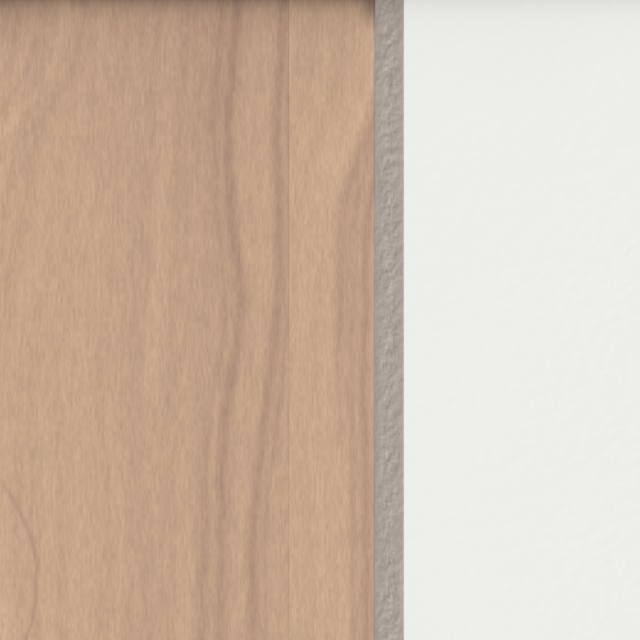
A WebGL 2 fragment shader for this texture:

```glsl
#version 300 es
precision highp float;
// Two planks of pale wood, a rough grey-brown edging strip and a white plaster wall.
// The wood is stretched noise on bent coordinates with soft dark streaks laid over;
// the strip and plaster are relief-lit noise. All lengths are fractions of the canvas.
uniform vec2 u_resolution;
out vec4 outColor;

#define SEAM_X 0.451
#define STRIP_LEFT 0.586
#define STRIP_RIGHT 0.631
#define WOOD_LIGHT vec3(0.795, 0.667, 0.560)
#define WOOD_DARK vec3(0.640, 0.515, 0.445)
#define STRIP_COLOR vec3(0.675, 0.632, 0.598)
#define WALL_COLOR vec3(0.932, 0.934, 0.918)
#define GRAIN_DEPTH 0.42
#define FIBRE_DEPTH 0.055
#define STRIP_RELIEF 0.19
#define WALL_RELIEF 0.022

float hash(vec2 p) {
    vec3 q = fract(vec3(p.xyx) * 0.1031);
    q += dot(q, q.yzx + 33.33);
    return fract((q.x + q.y) * q.z);
}

float noise(vec2 p) {
    vec2 cell = floor(p), f = fract(p);
    f = f * f * (3.0 - 2.0 * f);
    return mix(mix(hash(cell), hash(cell + vec2(1, 0)), f.x),
               mix(hash(cell + vec2(0, 1)), hash(cell + vec2(1, 1)), f.x), f.y);
}

float fbm(vec2 p) {
    float sum = 0.0, gain = 0.5;
    for (int i = 0; i < 4; i++) {
        sum += gain * noise(p);
        p = p * 2.03 + 17.7;
        gain *= 0.5;
    }
    return sum;
}

// Soft line around zero distance
float streak(float d, float width) {
    return exp(-d * d / (width * width));
}

// Difference of heights along the light direction
float relief(vec2 p) {
    return fbm(p) - fbm(p + vec2(0.35, -0.35));
}

// Darkness of the wide left plank
float leftPlank(vec2 p, float wander) {
    float y = p.y, x = p.x + wander;
    float bend = 0.13 * exp(-6.0 * p.x) * smoothstep(0.4, 1.0, y);
    float u = x - bend;
    float dark = 0.10 + GRAIN_DEPTH * (fbm(vec2(u * 38.0, y * 1.3)) - 0.43);
    dark += 0.12 * smoothstep(0.1, 0.34, x) + 0.10 * smoothstep(0.55, 1.0, y);

    // Two long wavering streaks, each with a fainter companion
    float centerA = 0.345 + 0.02 * y + 0.022 * streak(y - 0.5, 0.12);
    float centerB = 0.397 + 0.04 * smoothstep(0.1, 0.6, y);
    dark += 0.42 * streak(x - centerA, 0.010) + 0.20 * streak(x - centerA + 0.024, 0.007);
    dark += 0.40 * streak(x - centerB, 0.009) + 0.22 * streak(x - centerB - 0.018, 0.005);

    // Curved growth rings at the upper and lower left
    float top = 1.0 - y, low = y - 0.1;
    for (int i = 0; i < 4; i++) {
        float k = float(i);
        float arc = x - 0.133 + 0.034 * k + 2.1 * top * top;
        dark += (i == 1 ? -0.12 : 0.13) * streak(arc, 0.007) * smoothstep(0.35, 0.15, top);
    }
    dark += 0.30 * streak(x - 0.058 + 2.2 * low * low, 0.004) * smoothstep(0.32, 0.2, y);
    dark += 0.35 * smoothstep(0.10, 0.0, length(vec2(p.x, top) * vec2(1.3, 1.0)));
    return dark;
}

// Darkness of the narrow right plank, whose figure swings right near the top
float rightPlank(vec2 p, float wander) {
    float rise = smoothstep(0.55, 0.90, p.y);
    float u = p.x + wander * 0.7 - 0.075 * rise * rise;
    float dark = 0.06 + GRAIN_DEPTH * (fbm(vec2(u * 48.0 + 9.0, p.y * 1.2)) - 0.43);
    dark += 0.14 * smoothstep(0.50, 0.57, u) + 0.08 * smoothstep(0.7, 1.0, p.y);
    dark += 0.34 * streak(u - 0.533, 0.010) * smoothstep(0.2, 0.6, p.y);
    dark += 0.22 * streak(u - 0.552, 0.006) + 0.32 * streak(u - 0.573, 0.007);
    dark -= 0.16 * streak(u - 0.505, 0.008) * rise;
    return dark;
}

vec3 wood(vec2 p) {
    float wander = 0.014 * (noise(vec2(p.x * 7.0, p.y * 5.0)) - 0.5)
                 + 0.004 * (noise(vec2(p.x * 30.0, p.y * 24.0)) - 0.5);
    float dark = p.x < SEAM_X ? leftPlank(p, wander) : rightPlank(p, wander);
    dark += 0.18 * streak(p.x - SEAM_X, 0.0016);
    vec3 color = mix(WOOD_LIGHT, WOOD_DARK, clamp(dark, -0.1, 1.1));

    // Fine fibres and pores
    float fibre = noise(p * vec2(260.0, 45.0)) + noise(p * vec2(420.0, 130.0)) - 1.0;
    color *= 1.0 + FIBRE_DEPTH * fibre;

    // Shade under the top edge and in the corner by the strip
    color *= 1.0 - 0.22 * exp(-(1.0 - p.y) * 70.0) - 0.06 * exp(-(1.0 - p.y) * 14.0);
    float corner = length((p - vec2(STRIP_LEFT, 1.0)) * vec2(1.6, 1.0));
    color *= 1.0 - 0.28 * smoothstep(0.055, 0.0, corner);
    return color * (1.0 - 0.12 * smoothstep(STRIP_LEFT - 0.004, STRIP_LEFT, p.x));
}

vec3 strip(vec2 p) {
    float across = (p.x - STRIP_LEFT) / (STRIP_RIGHT - STRIP_LEFT);
    float ridge = 0.45 + 0.75 * streak(across - 0.5, 0.32);
    float light = STRIP_RELIEF * ridge * relief(p * vec2(130.0, 95.0));
    light += 0.05 * (fbm(p * vec2(60.0, 18.0)) - 0.47);
    light += 0.03 * smoothstep(0.85, 1.0, across) - 0.02 * smoothstep(0.25, 0.0, across);
    return (STRIP_COLOR + light) * (1.0 - 0.12 * exp(-(1.0 - p.y) * 25.0));
}

vec3 wall(vec2 p) {
    float rough = mix(0.5, 1.0, smoothstep(0.65, 0.95, p.x) * smoothstep(1.0, 0.4, p.y));
    float light = WALL_RELIEF * rough * relief(p * vec2(75.0, 85.0));
    light += 0.010 * (fbm(p * 5.0) - 0.47);
    light -= 0.05 * exp(-(1.0 - p.y) * 60.0) + 0.012 * exp(-(1.0 - p.y) * 9.0);
    return WALL_COLOR + light;
}

void main() {
    vec2 p = gl_FragCoord.xy / u_resolution;
    float soft = 1.0 / u_resolution.x;
    vec3 color = mix(wood(p), strip(p), smoothstep(-soft, soft, p.x - STRIP_LEFT));
    color = mix(color, wall(p), smoothstep(-soft, soft, p.x - STRIP_RIGHT));
    outColor = vec4(color, 1.0);
}
```
